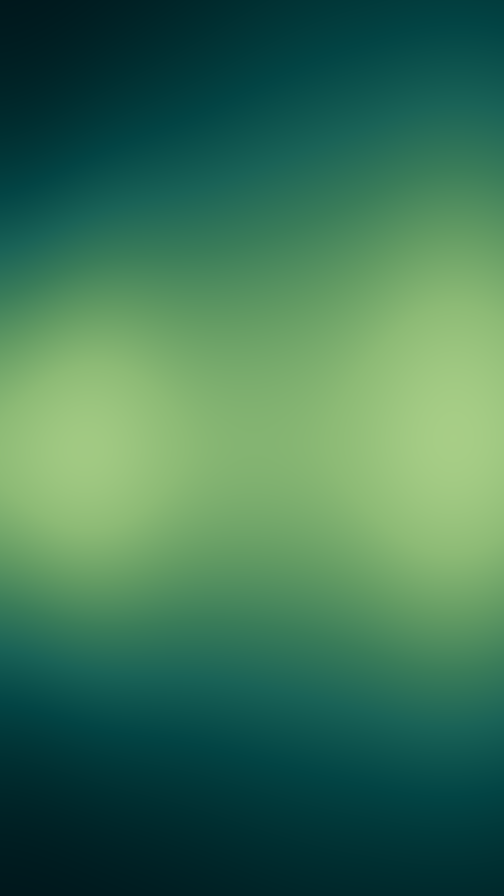
Give the GLSL for this background, as a Shadertoy shader.

```glsl
// Soft green band of light with two glows, fading into dark teal above and below.

// Light levels: the middle of the band and the extra light of each glow
const float BAND_LEVEL = 5.75;
const float LEFT_GLOW = 1.0;
const float RIGHT_GLOW = 1.2;

// Glow centres and radii, as fractions of the width
const float LEFT_X = 0.17;
const float LEFT_RADIUS = 0.17;
const float RIGHT_X = 0.90;
const float RIGHT_RADIUS = 0.20;

// Band height and falloff, as fractions of the height: x = left, y = right
const vec2 BAND_Y = vec2(0.495, 0.512);
const vec2 SPREAD_UP = vec2(0.270, 0.410);
const vec2 SPREAD_DOWN = vec2(0.262, 0.354);
const float WIDEN_END = 0.7;
const float FALLOFF_POWER = 1.9;

// Colour ramp from shadow to light, one stop per level
const int STOPS = 8;
const vec3 RAMP[STOPS] = vec3[STOPS](
    vec3(0.00, 0.07, 0.09),
    vec3(0.00, 0.17, 0.18),
    vec3(0.01, 0.27, 0.27),
    vec3(0.10, 0.385, 0.34),
    vec3(0.23, 0.49, 0.35),
    vec3(0.39, 0.61, 0.39),
    vec3(0.55, 0.73, 0.46),
    vec3(0.66, 0.81, 0.53)
);

float bell(float x, float center, float radius) {
    float d = (x - center) / radius;
    return exp(-d * d);
}

// Brightness level of the light field at a canvas position
float lightLevel(vec2 uv) {
    float peak = BAND_LEVEL
        + LEFT_GLOW * bell(uv.x, LEFT_X, LEFT_RADIUS)
        + RIGHT_GLOW * bell(uv.x, RIGHT_X, RIGHT_RADIUS);

    // The band widens toward the right, more so above its middle
    float widen = smoothstep(0.0, WIDEN_END, uv.x);
    float offset = uv.y - mix(BAND_Y.x, BAND_Y.y, uv.x);
    vec2 spread = offset > 0.0 ? SPREAD_UP : SPREAD_DOWN;
    float reach = abs(offset) / mix(spread.x, spread.y, widen);
    return peak * exp(-pow(reach, FALLOFF_POWER));
}

vec3 rampColor(float level) {
    vec3 color = RAMP[0];
    for (int i = 1; i < STOPS; i++) {
        color = mix(color, RAMP[i], clamp(level - float(i - 1), 0.0, 1.0));
    }
    return color;
}

void mainImage(out vec4 fragColor, in vec2 fragCoord) {
    vec2 uv = fragCoord / iResolution.xy;
    fragColor = vec4(rampColor(lightLevel(uv)), 1.0);
}
```
